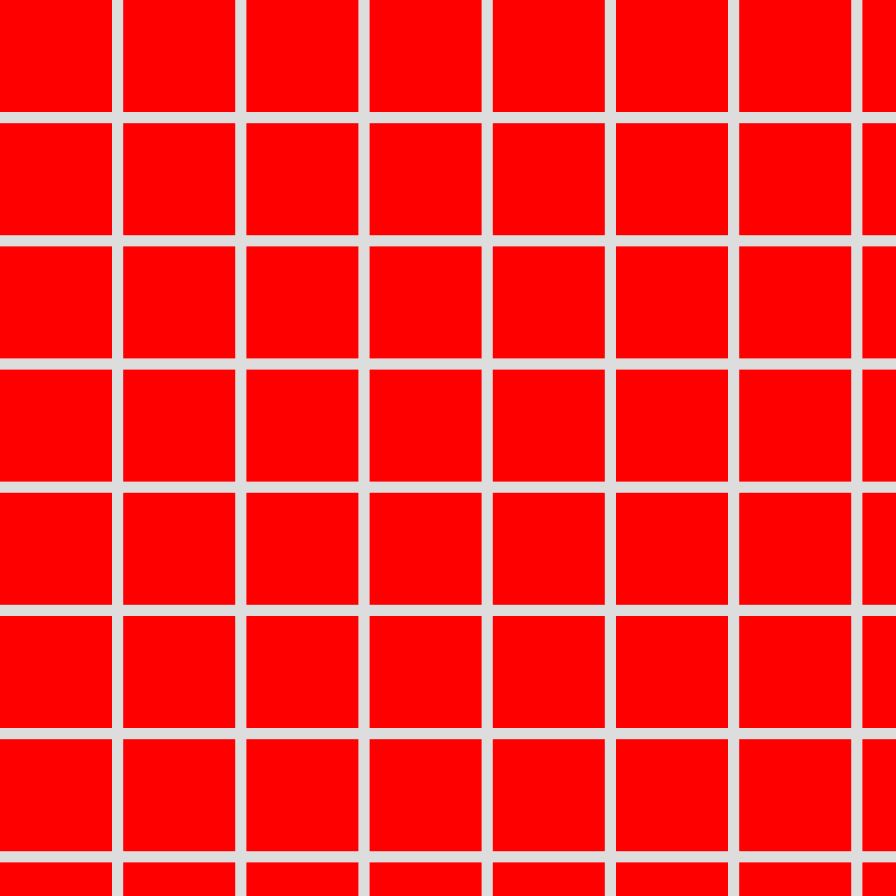
A WebGL 2 fragment shader for this pattern:

```glsl
#version 300 es
precision highp float;
// Square red tiles separated by a light grey grid, laid from the top left corner.

#define TILE_SIZE 0.125
#define LINE_WIDTH 0.0125
#define TILE_COLOR vec3(1.0, 0.0, 0.0)
#define LINE_COLOR vec3(0.867)

uniform vec2 u_resolution;
out vec4 fragColor;

// Coverage of the grid lines along each axis, smoothed over one pixel.
vec2 lineCoverage(vec2 p, float pixel) {
    float period = TILE_SIZE + LINE_WIDTH;
    float lineCenter = TILE_SIZE + 0.5 * LINE_WIDTH;
    vec2 offset = mod(p - lineCenter + 0.5 * period, period) - 0.5 * period;
    vec2 edgeDistance = abs(offset) - 0.5 * LINE_WIDTH;
    return clamp(0.5 - edgeDistance / pixel, 0.0, 1.0);
}

void main() {
    // Canvas units, with y measured down from the top edge.
    float pixel = 1.0 / min(u_resolution.x, u_resolution.y);
    vec2 p = vec2(gl_FragCoord.x, u_resolution.y - gl_FragCoord.y) * pixel;

    // Union of the vertical and horizontal lines.
    vec2 uncovered = 1.0 - lineCoverage(p, pixel);
    float grid = 1.0 - uncovered.x * uncovered.y;

    fragColor = vec4(mix(TILE_COLOR, LINE_COLOR, grid), 1.0);
}
```
